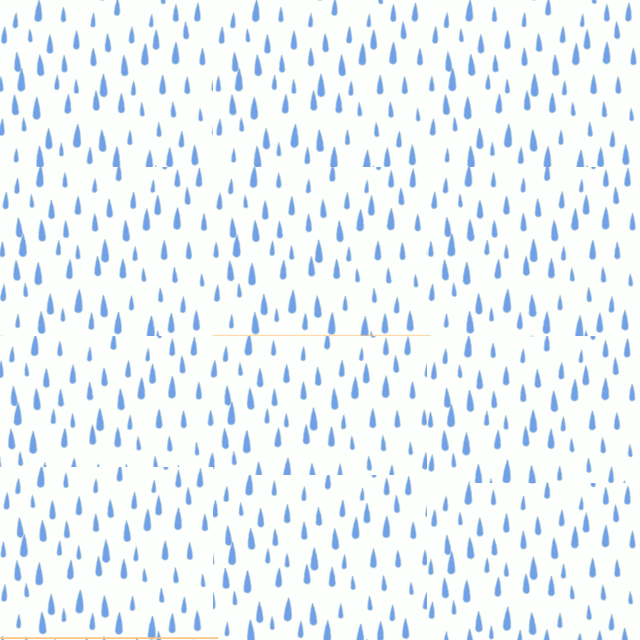
This pattern is drawn by a three.js fragment shader. Its source:

```glsl
varying vec2 vUv;

const vec3 PAPER = vec3(0.99, 1.0, 0.99);
const vec3 RAIN_BLUE = vec3(0.44, 0.63, 0.91);
const vec3 EDGE_BLUE = vec3(0.47, 0.64, 0.79);
const vec3 SEAM_ORANGE = vec3(1.0, 0.76, 0.48);
const float PANELS_ACROSS = 3.0;
const float CELLS_PER_PANEL = 8.0;

vec2 hash2(vec2 p) {
  vec3 q = fract(p.xyx * vec3(0.1031, 0.1030, 0.0973));
  q += dot(q, q.yzx + 33.33);
  return fract((q.xx + q.yz) * q.zy);
}

float cornerSlope(vec2 corner, vec2 offset) {
  return dot(hash2(corner) * 2.0 - 1.0, offset);
}

float gradientNoise(vec2 p) {
  vec2 i = floor(p);
  vec2 f = fract(p);
  vec2 u = f * f * (3.0 - 2.0 * f);
  vec2 e = vec2(1.0, 0.0);
  float low = mix(cornerSlope(i, f), cornerSlope(i + e.xy, f - e.xy), u.x);
  float high = mix(cornerSlope(i + e.yx, f - e.yx), cornerSlope(i + e.xx, f - e.xx), u.x);
  return mix(low, high, u.y);
}

// Tapered capsule: wide round foot at the origin, narrow tip above
float taperDistance(vec2 p, float foot, float tip, float len) {
  p.x = abs(p.x);
  float b = (foot - tip) / len;
  float a = sqrt(1.0 - b * b);
  float k = dot(p, vec2(-b, a));
  if (k < 0.0) return length(p) - foot;
  if (k > a * len) return length(p - vec2(0.0, len)) - tip;
  return dot(p, vec2(a, b)) - foot;
}

// Raindrop with slightly swollen sides, centred on the origin
float dropDistance(vec2 p, float radius, float tilt) {
  p.x += p.y * tilt;
  p.y += 1.9 * radius;
  float len = 4.85 * radius;
  float swell = 0.16 * radius * sin(3.1416 * clamp(p.y / len, 0.0, 1.0));
  return taperDistance(p, radius, 0.13 * radius, len) - swell;
}

// Nearest drop in a staggered, jittered grid; p.y runs downward
float rainDistance(vec2 p, vec2 cellSize) {
  float nearest = 1.0;
  for (int j = -1; j <= 1; j++) {
    float row = floor(p.y / cellSize.y) + float(j);
    float stagger = 0.5 * mod(row, 2.0);
    float column = floor(p.x / cellSize.x - stagger);
    for (int i = -1; i <= 1; i++) {
      vec2 cell = vec2(column + float(i), row);
      vec2 seed = vec2(mod(cell.x, CELLS_PER_PANEL), row) + 17.0;
      vec2 jitter = (hash2(seed) - 0.5) * vec2(0.4, 0.7);
      vec2 traits = hash2(seed + 41.0);
      vec2 center = (cell + vec2(stagger, 0.0) + 0.5 + jitter) * cellSize;
      float radius = mix(0.0033, 0.0061, pow(traits.x, 1.3));
      vec2 offset = (p - center) * vec2(1.0, -1.0);
      nearest = min(nearest, dropDistance(offset, radius, (traits.y - 0.5) * 0.12));
    }
  }
  return nearest;
}

// Panel coordinates: xy inside the panel, zw the panel index
vec4 panelCoords(vec2 uv) {
  float column = floor(uv.x * PANELS_ACROSS);
  float depth = 1.0 - uv.y;
  vec3 seams = vec3(0.261, 0.525, 0.742 + 0.013 * (column - 1.0));
  vec3 passed = step(seams, vec3(depth));
  float row = dot(passed, vec3(1.0));
  float top = max(max(passed.x * seams.x, passed.y * seams.y), passed.z * seams.z);
  vec2 shift = (hash2(vec2(column, row) + 5.0) - 0.5) * vec2(0.014, 0.004);
  return vec4(vec2(uv.x - column / PANELS_ACROSS, depth - top) + shift, column, row);
}

// Thin horizontal line from start to end
float seamLine(vec2 uv, float height, float start, float end) {
  float across = 1.0 - smoothstep(0.0004, 0.0018, abs(uv.y - height));
  float along = smoothstep(start - 0.002, start, uv.x) * (1.0 - smoothstep(end, end + 0.002, uv.x));
  return across * along;
}

void main() {
  vec4 panel = panelCoords(vUv);
  vec2 cellSize = vec2(1.0 / (PANELS_ACROSS * CELLS_PER_PANEL), 0.0374);

  // Drops with a soft, slightly uneven outline
  float d = rainDistance(panel.xy, cellSize);
  d += 0.0006 * gradientNoise(panel.xy * 180.0 + panel.zw * 13.0);
  float cover = 1.0 - smoothstep(-0.0019, 0.0019, d);
  vec3 ink = mix(EDGE_BLUE, RAIN_BLUE, smoothstep(0.6, 1.0, cover));
  vec3 color = mix(PAPER, ink, cover);

  // Stray seam lines
  float seam = 0.6 * seamLine(vUv, 0.476, 0.333, 0.67);
  seam = max(seam, seamLine(vUv, 0.003, 0.0, 0.34));
  gl_FragColor = vec4(mix(color, SEAM_ORANGE, seam), 1.0);
}
```
